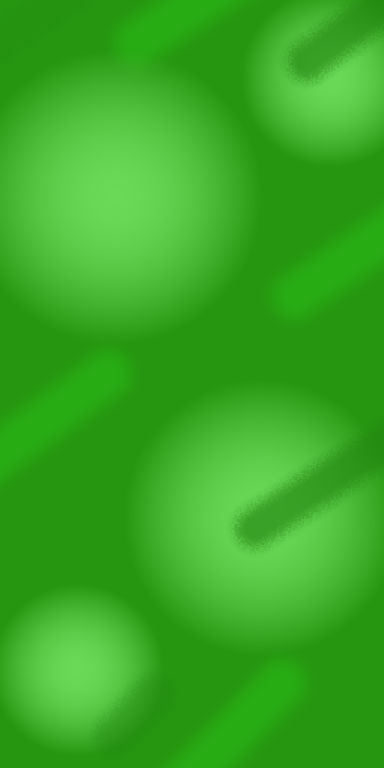
A Shadertoy shader for this background:

```glsl
// Soft glowing green orbs over a flat green field crossed by diagonal streaks.
// Orbs are quadratic radial falloffs; streaks are blurred capsules, bright ones
// below the orbs and grainy shaded ones above. Canvas space is 1 wide, 2 tall.

const vec3 FIELD_COLOR  = vec3(0.148, 0.587, 0.063);
const vec3 ORB_COLOR    = vec3(0.415, 0.850, 0.340);
const vec3 BRIGHT_COLOR = vec3(0.155, 0.675, 0.075);
const vec3 SHADE_COLOR  = vec3(0.140, 0.530, 0.070);

const float ORB_FALLOFF   = 1.08;
const float STREAK_CORE   = 0.020;
const float BRIGHT_RADIUS = 0.098;
const float SHADE_RADIUS  = 0.082;
const float SHADE_OPACITY = 0.68;
const float GRAIN_CELLS   = 256.0;
const float GRAIN_AMOUNT  = 0.35;

// Orbs: centre xy, radius
const vec3 ORBS[4] = vec3[4](
    vec3(0.300, 1.487, 0.385), vec3(0.860, 1.797, 0.233),
    vec3(0.682, 0.652, 0.362), vec3(0.203, 0.255, 0.225));

// Streaks: start xy, end xy
const vec4 BRIGHT_STREAKS[4] = vec4[4](
    vec4(0.360, 1.890, 0.620, 2.060), vec4(0.770, 1.230, 1.080, 1.440),
    vec4(0.280, 1.025, -0.080, 0.760), vec4(0.735, 0.220, 0.460, -0.060));
const vec4 SHADE_STREAKS[4] = vec4[4](
    vec4(0.800, 1.840, 1.080, 2.050), vec4(0.665, 0.625, 1.080, 0.895),
    vec4(0.300, 0.085, 0.400, 0.190), vec4(-0.020, 1.880, 0.200, 2.030));
const vec4 SHADE_STRENGTH = vec4(1.0, 1.0, 0.6, 0.35);

float hash(vec2 cell) {
    vec3 q = fract(vec3(cell.xyx) * 0.1031);
    q += dot(q, q.yzx + 33.33);
    return fract((q.x + q.y) * q.z);
}

float segmentDistance(vec2 p, vec4 segment) {
    vec2 toPoint = p - segment.xy;
    vec2 axis = segment.zw - segment.xy;
    float along = clamp(dot(toPoint, axis) / dot(axis, axis), 0.0, 1.0);
    return length(toPoint - axis * along);
}

float streakMask(vec2 p, vec4 segment, float radius) {
    return 1.0 - smoothstep(STREAK_CORE, radius, segmentDistance(p, segment));
}

float orbGlow(vec2 p, vec3 orb) {
    vec2 offset = (p - orb.xy) / orb.z;
    return pow(max(1.0 - dot(offset, offset), 0.0), ORB_FALLOFF);
}

void mainImage(out vec4 fragColor, in vec2 fragCoord) {
    vec2 p = fragCoord / iResolution.xy * vec2(1.0, 2.0);
    vec3 color = FIELD_COLOR;

    // Bright streaks
    for (int i = 0; i < 4; i++) {
        float mask = streakMask(p, BRIGHT_STREAKS[i], BRIGHT_RADIUS);
        color = mix(color, BRIGHT_COLOR, mask);
    }

    // Glowing orbs
    for (int i = 0; i < 4; i++) {
        color = mix(color, ORB_COLOR, orbGlow(p, ORBS[i]));
    }

    // Shaded streaks, with grain strongest along their soft edges
    float grain = (hash(floor(p * GRAIN_CELLS)) - 0.5) * GRAIN_AMOUNT;
    for (int i = 0; i < 4; i++) {
        float mask = streakMask(p, SHADE_STREAKS[i], SHADE_RADIUS);
        mask = clamp(mask + grain * 4.0 * mask * (1.0 - mask), 0.0, 1.0);
        color = mix(color, SHADE_COLOR, mask * SHADE_OPACITY * SHADE_STRENGTH[i]);
    }

    fragColor = vec4(color, 1.0);
}
```
